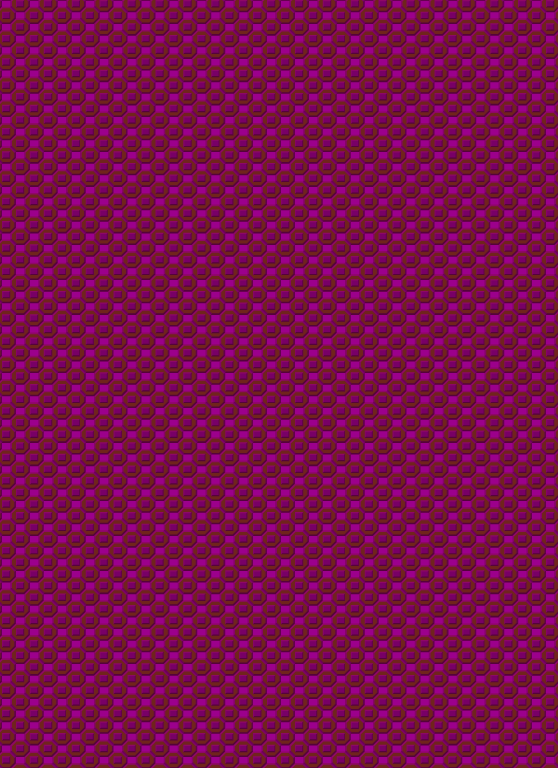
This pattern is drawn by a WebGL 1 fragment shader. Its source:

```glsl
precision highp float;
// A staggered lattice of bevelled brown octagons, each holding a purple stud,
// with bright magenta rectangles in the gaps. Two interleaved grids give the
// stagger; a small sample grid inside each pixel smooths every edge.
#define REPEATS vec2(20.0, 33.0)
#define PHASE vec2(0.22, 0.34)
#define CELL vec2(42.0, 35.0)
#define OCTAGON vec2(14.75, 13.0)
#define STUD vec2(6.3, 5.6)
#define RIM 2.4
#define STUD_BEVEL 1.8
#define BROWN vec3(0.44, 0.14, 0.11)
#define PURPLE vec3(0.47, 0.0, 0.40)
#define MAGENTA vec3(0.61, 0.0, 0.55)
#define SHADOW vec3(0.33, 0.01, 0.23)
#define LIT vec3(0.57, 0.03, 0.40)

uniform vec2 u_resolution;

const int SAMPLES = 4;
const vec2 LIGHT = vec2(-0.5, 0.866);

// Outward normal in xy and signed distance in z of the nearest box side.
vec3 boxFace(vec2 p, vec2 halfSize) {
  vec2 d = abs(p) - halfSize;
  vec2 side = vec2(p.x < 0.0 ? -1.0 : 1.0, p.y < 0.0 ? -1.0 : 1.0);
  return d.x > d.y ? vec3(side.x, 0.0, d.x) : vec3(0.0, side.y, d.y);
}

// The same for an octagon whose slanted sides meet those of its neighbours.
vec3 octagonFace(vec2 p) {
  vec3 face = boxFace(p, OCTAGON);
  vec2 side = vec2(p.x < 0.0 ? -1.0 : 1.0, p.y < 0.0 ? -1.0 : 1.0);
  float reach = 0.25 * (CELL.x + CELL.y);
  float slant = (abs(p.x) + abs(p.y) - reach) * 0.70711;
  return slant > face.z ? vec3(side * 0.70711, slant) : face;
}

// Purple edge colour, darkened or lifted by the direction it faces.
vec3 bevelColor(vec2 normal) {
  float lit = dot(normal, LIGHT);
  return lit > 0.0 ? mix(PURPLE, LIT, lit) : mix(PURPLE, SHADOW, min(1.0, -1.3 * lit));
}

vec3 patternColor(vec2 uv) {
  // Choose the nearer octagon of the two interleaved grids.
  vec2 grid = uv * REPEATS - PHASE;
  vec2 p = (fract(grid + 0.5) - 0.5) * CELL;
  vec2 q = (fract(grid) - 0.5) * CELL;
  vec3 face = octagonFace(p);
  vec3 otherFace = octagonFace(q);
  if (otherFace.z < face.z) {
    face = otherFace;
    p = q;
  }

  // Gap, octagon rim, octagon field, then the stud on top.
  if (face.z > 0.0) return MAGENTA;
  if (face.z > -RIM) return bevelColor(face.xy);
  vec3 stud = boxFace(p, STUD);
  if (stud.z > 0.0) return BROWN;
  return stud.z > -STUD_BEVEL ? bevelColor(stud.xy) : PURPLE;
}

void main() {
  vec3 total = vec3(0.0);
  float count = float(SAMPLES);
  for (int y = 0; y < SAMPLES; y++) {
    for (int x = 0; x < SAMPLES; x++) {
      vec2 offset = (vec2(float(x), float(y)) + 0.5) / count - 0.5;
      total += patternColor((gl_FragCoord.xy + offset) / u_resolution);
    }
  }
  gl_FragColor = vec4(total / (count * count), 1.0);
}
```
